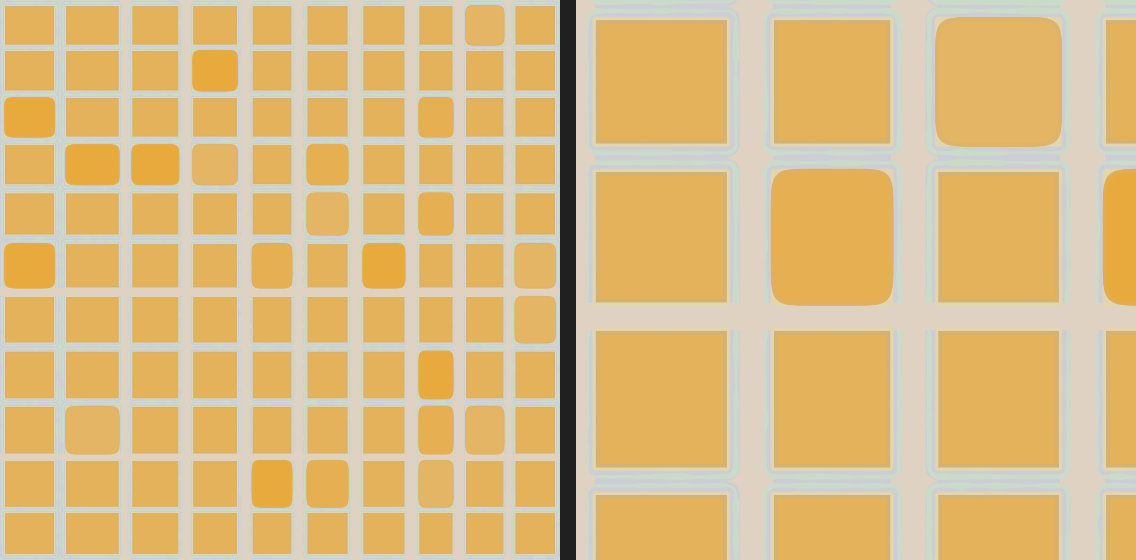
Left: the whole. Right: its middle third, enlarged.
Write a Shadertoy shader that draws this pattern.

```glsl
#define COUNT vec2(10.0, 11.0)
#define TILE vec3(0.897, 0.700, 0.362)
#define TILE_PALE vec3(0.892, 0.710, 0.395)
#define TILE_DEEP vec3(0.910, 0.665, 0.240)
#define TILE_EDGE vec3(0.825, 0.700, 0.450)
#define GROUT vec3(0.877, 0.822, 0.760)
#define CREAM vec3(0.890, 0.835, 0.690)
#define MINT vec3(0.795, 0.860, 0.790)
#define LILAC vec3(0.800, 0.805, 0.835)
#define BULGED_SHARE 0.21
#define GRAIN 96.0
#define PI 3.14159265

float hash(vec2 p) {
    vec3 q = fract(vec3(p.xyx) * 0.1031);
    q += dot(q, q.yzx + 33.33);
    return fract((q.x + q.y) * q.z);
}

// Value noise that wraps after one canvas
float wrapNoise(vec2 uv) {
    vec2 p = uv * GRAIN, i = floor(p), f = fract(p);
    f = f * f * (3.0 - 2.0 * f);
    vec2 a = mod(i, GRAIN), b = mod(i + 1.0, GRAIN);
    return mix(mix(hash(a), hash(vec2(b.x, a.y)), f.x),
               mix(hash(vec2(a.x, b.y)), hash(b), f.x), f.y);
}

// Centre of the k-th gap on each axis, unevenly spaced
vec2 gapCentre(vec2 k) {
    vec2 t = k / COUNT, s = sin(PI * t);
    float columns = 0.0378 * s.x - 0.0031 * sin(5.0 * PI * t.x) - 0.002 * sin(8.0 * PI * t.x);
    float rows = 0.026 * s.y * s.y - 0.0065 * sin(2.0 * PI * t.y);
    return t + vec2(columns, rows);
}

// Half width of the k-th gap; the rows get a wider outer border
vec2 gapHalf(vec2 k) {
    vec2 a = PI * k / COUNT;
    float border = step(0.999, abs(cos(a.y)));
    return vec2(0.0091 + 0.0052 * sin(a.x), 0.0045 + 0.004 * sin(a.y) + 0.0065 * border);
}

float boxDistance(vec2 q) {
    return length(max(q, 0.0)) + min(max(q.x, q.y), 0.0);
}

// Barrel-shaped tile with bowed sides
float barrelDistance(vec2 p, vec2 size) {
    vec2 r = pow(abs(p) / size, vec2(7.0));
    return (pow(r.x + r.y, 1.0 / 7.0) - 1.0) * min(size.x, size.y);
}

// Reach of the tinted fringe from each tile side
vec2 fringeReach(vec2 cell, vec2 side) {
    vec2 line = mod(cell + side, COUNT);
    float column = mix(0.003, 0.0095, hash(vec2(cell.x * 2.0 + side.x, 7.0)));
    column = line.x < 1.5 ? 0.015 : column;
    bool plainRow = abs(fract(line.y * 4.0 / COUNT.y) - 0.77) < 0.06;
    return vec2(column, plainRow ? 0.001 : 0.013);
}

void mainImage(out vec4 fragColor, in vec2 fragCoord) {
    vec2 uv = fragCoord / iResolution.xy;
    float soft = 1.0 / min(iResolution.x, iResolution.y);

    // Locate the cell by counting the gaps passed
    vec2 cell = vec2(0.0);
    for (float k = 1.0; k < COUNT.y; k++) {
        cell += step(gapCentre(vec2(k)), uv) * step(vec2(k), COUNT - 1.0);
    }
    vec2 low = gapCentre(cell) + gapHalf(cell);
    vec2 high = gapCentre(cell + 1.0) - gapHalf(cell + 1.0);
    vec2 p = uv - 0.5 * (low + high), size = 0.5 * (high - low);
    vec2 q = abs(p) - size;
    float box = boxDistance(q);

    // Grout with mint and lilac fringes
    vec2 reach = mix(vec2(0.02), fringeReach(cell, step(0.0, p)), smoothstep(0.0, soft, q));
    float fringe = 1.0 - smoothstep(-soft, soft, box - min(reach.x, reach.y));
    float grain = wrapNoise(uv);
    float ripple = 0.5 - 0.5 * cos(2.0 * PI * box / 0.0055) + 0.8 * (grain - 0.5);
    vec3 tint = mix(MINT, LILAC, smoothstep(0.3, 0.7, ripple));
    vec3 colour = mix(GROUT, tint, fringe);
    colour = mix(CREAM, colour, smoothstep(0.0012, 0.0026, box));

    // Plain tiles, with a few bulged ones in other tones
    bool bulged = hash(cell + 19.0) < BULGED_SHARE;
    float tone = floor(3.0 * hash(cell + 53.0)) * 0.5;
    vec3 face = bulged ? mix(TILE_PALE, TILE_DEEP, tone) : TILE;
    float d = bulged ? barrelDistance(p, size + 0.002) : box;
    float rim = smoothstep(-0.0022 - 0.5 * soft, -0.0022 + 0.5 * soft, d);
    face = mix(face, TILE_EDGE, rim * (bulged ? 0.35 : 0.75 + 0.25 * grain));
    colour = mix(face, colour, smoothstep(-0.5 * soft, 0.5 * soft, d));

    fragColor = vec4(colour, 1.0);
}
```
